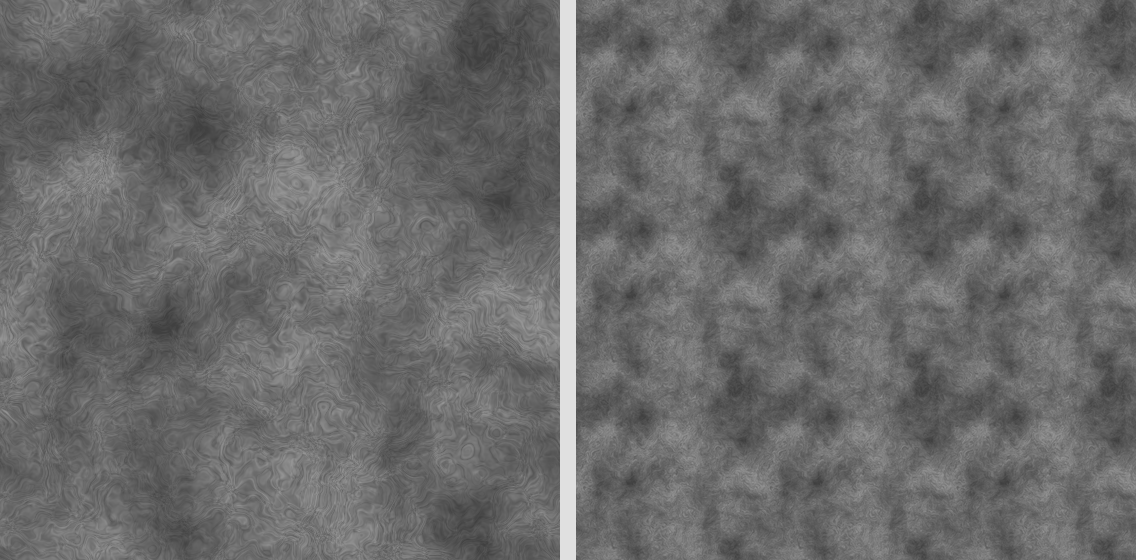
Left, the tile; right, the same tile 3 across and 3 down.
Write a WebGL 1 fragment shader that draws this texture.

```glsl
precision highp float;
// Seamless mottled grey stone: soft cloudy patches under a fine, swirling, creased grain.

uniform vec2 u_resolution;

const float TAU = 6.2831853;
const vec3 BASE_GREY = vec3(0.412);
const vec2 TONE_LIMITS = vec2(0.25, 0.58);

const float CLOUD_PERIOD = 3.0;     // cells across the tile, whole numbers only
const float CLOUD_GAIN = 0.7;
const float CLOUD_CONTRAST = 0.165;
const float CLOUD_WARP = 0.04;

const float SWIRL_PERIOD = 5.0;
const float SWIRL_GAIN = 0.55;
const float SWIRL_WARP = 0.16;

const float GRAIN_PERIOD = 72.0;
const float GRAIN_GAIN = 0.8;
const float GRAIN_CONTRAST = 0.08;

const float CREASE_PERIOD = 40.0;
const float CREASE_WIDTH = 0.09;
const float CREASE_DEPTH = 0.022;

const int MAX_OCTAVES = 7;

float hash(vec2 cell, float seed) {
  vec3 q = fract(vec3(cell.xyx + seed * 17.31) * vec3(0.1031, 0.1030, 0.0973));
  q += dot(q, q.yzx + 33.33);
  return fract((q.x + q.y) * q.z);
}

// Slope contribution of one lattice corner, wrapped at the period.
float corner(vec2 cell, vec2 toPoint, float period, float seed) {
  vec2 wrapped = floor(mod(cell + 0.5, period));
  float angle = TAU * hash(wrapped, seed);
  return dot(vec2(cos(angle), sin(angle)), toPoint);
}

// Gradient noise that repeats over the unit square.
float gradientNoise(vec2 uv, float period, float seed) {
  vec2 p = uv * period + fract(seed * vec2(0.618, 0.755));
  vec2 cell = floor(p);
  vec2 f = p - cell;
  vec2 fade = f * f * f * (f * (f * 6.0 - 15.0) + 10.0);
  vec2 e = vec2(1.0, 0.0);
  float low = mix(corner(cell, f, period, seed),
                  corner(cell + e.xy, f - e.xy, period, seed), fade.x);
  float high = mix(corner(cell + e.yx, f - e.yx, period, seed),
                   corner(cell + e.xx, f - e.xx, period, seed), fade.x);
  return mix(low, high, fade.y);
}

// Octaves double the period, so every layer still wraps.
float fbm(vec2 uv, float period, float gain, int octaves, float seed) {
  float sum = 0.0;
  float amplitude = 1.0;
  for (int i = 0; i < MAX_OCTAVES; i++) {
    if (i >= octaves) break;
    sum += amplitude * gradientNoise(uv, period, seed + float(i));
    amplitude *= gain;
    period *= 2.0;
  }
  return sum;
}

void main() {
  vec2 uv = gl_FragCoord.xy / u_resolution;

  // Broad displacement that bends the fine detail into swirls
  vec2 swirl = vec2(fbm(uv, SWIRL_PERIOD, SWIRL_GAIN, 4, 11.0),
                    fbm(uv, SWIRL_PERIOD, SWIRL_GAIN, 4, 23.0));
  vec2 swirled = uv + SWIRL_WARP * swirl;

  // Large light and dark patches
  float cloud = fbm(uv + CLOUD_WARP * swirl, CLOUD_PERIOD, CLOUD_GAIN, 7, 37.0);

  // Fine grain and thin dark creases, rougher on the light patches
  float roughness = mix(0.65, 1.3, smoothstep(-0.4, 0.4, cloud));
  float grain = fbm(swirled, GRAIN_PERIOD, GRAIN_GAIN, 2, 53.0);
  float ridge = abs(gradientNoise(swirled, CREASE_PERIOD, 71.0));
  float crease = 1.0 - smoothstep(0.0, CREASE_WIDTH, ridge);

  float relief = GRAIN_CONTRAST * grain - CREASE_DEPTH * (crease - 0.2);
  vec3 color = BASE_GREY + CLOUD_CONTRAST * cloud + roughness * relief;
  gl_FragColor = vec4(clamp(color, TONE_LIMITS.x, TONE_LIMITS.y), 1.0);
}
```
